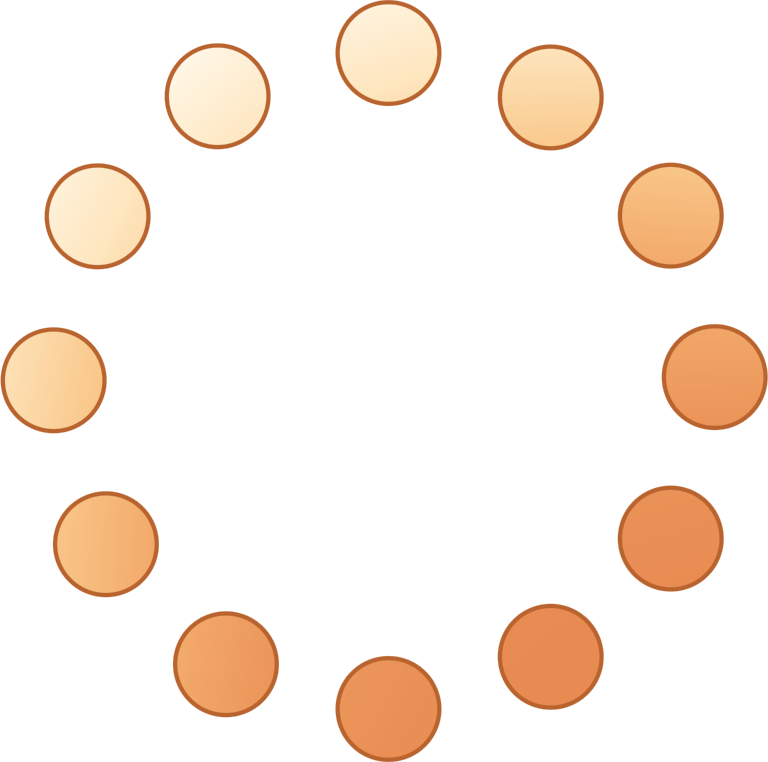
This background is drawn by a Shadertoy shader. Its source:

```glsl
// Draws a ring of twelve outlined discs shading from cream to burnt orange on white.

const float TAU = 6.2831853;
const float DISC_COUNT = 12.0;
const float RING_RADIUS = 0.4304;
const float DISC_RADIUS = 0.0695;
const float OUTLINE_WIDTH = 0.0056;
const vec2 RING_CENTER = vec2(0.0052, 0.0026);
const vec3 PAPER = vec3(1.0);
const vec3 OUTLINE = vec3(0.725, 0.39, 0.18);

// Warm colour ramp: 0 is cream, 1 is burnt orange
vec3 warmRamp(float tone) {
    float t = clamp(tone, 0.0, 1.0) * 4.0;
    vec3 color = mix(vec3(1.0, 0.97, 0.91), vec3(0.996, 0.9, 0.745), min(t, 1.0));
    color = mix(color, vec3(0.976, 0.776, 0.53), clamp(t - 1.0, 0.0, 1.0));
    color = mix(color, vec3(0.945, 0.647, 0.4), clamp(t - 2.0, 0.0, 1.0));
    return mix(color, vec3(0.91, 0.545, 0.322), clamp(t - 3.0, 0.0, 1.0));
}

// Disc centre on a slightly uneven ring; the angle runs clockwise from the top
vec2 discCenter(float index, float angle) {
    vec2 radii = vec2(RING_RADIUS);
    vec2 nudge = vec2(0.0007, -0.0026);
    if (index > 8.5) {
        nudge = vec2(-0.0083, -0.0017);
    } else if (index > 6.5) {
        nudge = vec2(0.0026, -0.0016);
    } else if (index > 0.5 && index < 5.5) {
        nudge = vec2(-0.0016, 0.0025);
        radii.y -= 0.0066;
    }
    return RING_CENTER + nudge + radii * vec2(sin(angle), cos(angle));
}

// Linear gradient whose tone and direction follow the place on the ring
vec3 discFill(vec2 local, float angle) {
    float phase = TAU / DISC_COUNT * (1.0 + 0.25 * sin(angle));
    float tone = 0.56 - 0.44 * cos(angle + phase);
    float spread = clamp(0.5 * (1.02 - tone), 0.0, 0.115);
    float tilt = 0.7 - 0.785 * sin(angle + TAU / 12.0);
    vec2 direction = vec2(sin(tilt), -cos(tilt));
    return warmRamp(tone + spread * dot(local, direction) / DISC_RADIUS);
}

// Antialiased coverage of a signed distance
float coverage(float dist, float pixel) {
    return clamp(0.5 - dist / pixel, 0.0, 1.0);
}

void mainImage(out vec4 fragColor, in vec2 fragCoord) {
    vec2 point = (fragCoord - 0.5 * iResolution.xy) / iResolution.y;
    float pixel = 1.2 / iResolution.y;
    vec3 color = PAPER;

    // Outline first, then the shaded interior
    for (float i = 0.0; i < DISC_COUNT; i++) {
        float angle = TAU * i / DISC_COUNT;
        vec2 local = point - discCenter(i, angle);
        float dist = length(local) - DISC_RADIUS;
        color = mix(color, OUTLINE, coverage(dist, pixel));
        color = mix(color, discFill(local, angle), coverage(dist + OUTLINE_WIDTH, pixel));
    }
    fragColor = vec4(color, 1.0);
}
```
